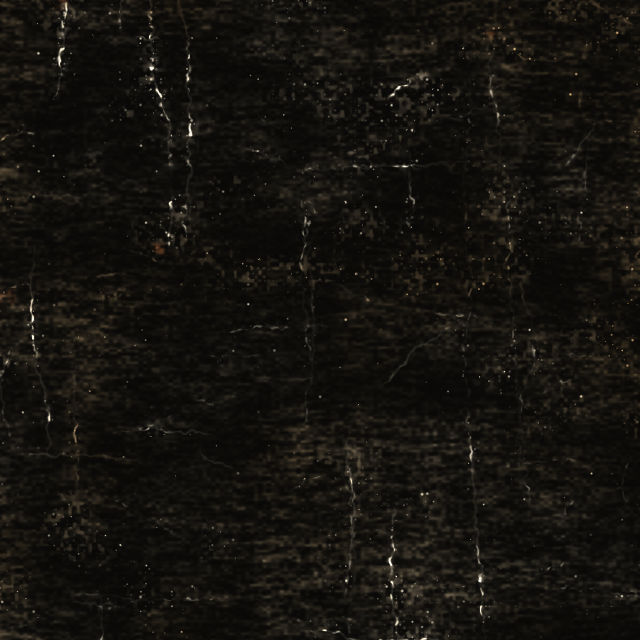
Give the GLSL for this texture, as a WebGL 2 fragment shader.

```glsl
#version 300 es
precision highp float;
// Near-black weathered surface with fine level streaks, beaded hairline cracks and pale specks.

#define CRACK_COUNT 66
#define CRACK_WIDTH 0.0019
#define CRACK_GAIN 0.72
#define SPECK_GRID 125.0
#define SPECK_GAIN 0.8
#define STREAK_SCALE vec2(34.0, 160.0)
#define GRAIN_SCALE vec2(150.0, 210.0)
#define TEXTURE_GAIN 0.23
#define BASE_COLOR vec3(0.034, 0.032, 0.026)
#define WARM_TINT vec3(1.0, 0.8, 0.52)
#define PALE_TINT vec3(1.0, 0.95, 0.84)
#define RUST_COLOR vec3(0.3, 0.16, 0.08)

uniform vec2 u_resolution;
out vec4 fragColor;

float hash(vec2 p) {
    vec3 q = fract(vec3(p.xyx) * 0.1031);
    q += dot(q, q.yzx + 33.33);
    return fract((q.x + q.y) * q.z);
}

float noise(vec2 p) {
    vec2 cell = floor(p), f = fract(p);
    f = f * f * (3.0 - 2.0 * f);
    float low = mix(hash(cell), hash(cell + vec2(1, 0)), f.x);
    float high = mix(hash(cell + vec2(0, 1)), hash(cell + vec2(1, 1)), f.x);
    return mix(low, high, f.y);
}

float fbm(vec2 p) {
    float sum = 0.0, weight = 0.5;
    for (int i = 0; i < 4; i++) {
        sum += weight * noise(p);
        p = p * 2.03 + 17.1;
        weight *= 0.5;
    }
    return sum / 0.9375;
}

// One wandering hairline: x = core, y = soft zone that gathers crumbs.
vec2 crack(vec2 p, float id) {
    vec2 center = vec2(hash(vec2(id, 1.7)), hash(vec2(id, 9.2)));
    float turn = hash(vec2(id, 23.4)) - 0.5;
    float size = hash(vec2(id, 41.8));
    float kind = mod(id, 3.0);
    float angle = turn * 0.1, halfLength = mix(0.04, 0.2, size * size);
    if (kind < 0.5) {
        angle = 1.57 + turn * 0.16;
        halfLength = mix(0.05, 0.3, size * size);
    } else if (kind > 1.5) {
        angle = turn < 0.2 ? 0.75 + turn : -0.8 + turn;
        halfLength = mix(0.025, 0.09, size);
    }
    vec2 d = p - center, axis = vec2(cos(angle), sin(angle));
    vec2 q = vec2(dot(d, axis), dot(d, vec2(-axis.y, axis.x)));
    if (abs(q.x) > halfLength || abs(q.y) > 0.07) return vec2(0);

    q.y += (noise(vec2(q.x * 11.0, id * 7.3)) - 0.5) * 0.026;
    q.y += (noise(vec2(q.x * 75.0, id * 3.1)) - 0.5) * 0.008;
    q.y += (noise(p * 170.0 + id) - 0.5) * 0.004;
    float ends = 1.0 - smoothstep(halfLength * 0.5, halfLength, abs(q.x));
    float strength = mix(0.13, 0.85, pow(hash(vec2(id, 67.3)), 2.6));
    float run = smoothstep(0.3, 0.75, noise(vec2(q.x * 24.0, id * 5.9)));
    float beads = smoothstep(0.42, 0.9, noise(p * 140.0 + id * 2.7));
    float core = exp(-q.y * q.y / (CRACK_WIDTH * CRACK_WIDTH));
    core *= strength * (0.16 + 2.4 * beads * run);
    float halo = exp(-abs(q.y) / 0.008) * strength * run;
    return vec2(core, halo) * ends;
}

// Small soft points, one candidate in each grid cell.
float specks(vec2 p, float density) {
    vec2 g = p * SPECK_GRID, cell = floor(g);
    vec2 offset = 0.4 + 0.2 * vec2(hash(cell + 3.7), hash(cell + 8.1));
    float present = step(1.0 - density, hash(cell + 51.0));
    float radius = mix(0.27, 0.46, hash(cell + 77.0));
    float level = mix(0.12, 1.0, pow(hash(cell + 95.0), 3.5));
    return present * level * (1.0 - smoothstep(0.0, radius, length(fract(g) - offset)));
}

void main() {
    vec2 p = gl_FragCoord.xy / u_resolution.y;

    // Dim ground: level streaks, grain and faint upright bands in uneven patches.
    vec2 bent = p + vec2(0.0, 0.014 * noise(p * 11.0));
    float streak = noise(bent * STREAK_SCALE);
    float grain = noise(p * GRAIN_SCALE + 40.0);
    float bands = noise(p * vec2(26.0, 2.5) + 11.0);
    float patches = smoothstep(0.22, 0.8, fbm(p * vec2(6.0, 10.0) + 5.0));
    float surface = 0.4 * streak + 0.42 * grain + 0.18 * bands;
    float ground = pow(surface, 3.0) * mix(0.3, 1.7, patches);

    // Broken level ridges and crumbs stand out in small clusters.
    float cluster = smoothstep(0.54, 0.78, fbm(p * vec2(9.0, 14.0) + 90.0));
    float ridge = smoothstep(0.62, 0.95, noise(bent * vec2(20.0, 115.0) + 70.0));
    float crumbs = smoothstep(0.5, 0.95, noise(p * 155.0 + 23.0));
    ground += 0.4 * ridge * patches * (0.15 + grain);
    ground += 0.75 * crumbs * cluster;
    float warmth = noise(p * 7.0 + 31.0);
    vec3 tint = mix(WARM_TINT, PALE_TINT, 0.7 * warmth);
    vec3 color = BASE_COLOR + TEXTURE_GAIN * ground * tint;

    // Cracks, with crumbs beside them and specks in loose clusters.
    vec2 lines = vec2(0);
    for (int i = 0; i < CRACK_COUNT; i++) lines += crack(p, float(i) + 1.0);
    float density = 0.008 + 0.14 * cluster + 0.4 * min(lines.y, 1.0);
    float points = specks(p, density) + 0.6 * specks(p * 1.37 + 4.3, density);
    vec3 glow = mix(vec3(1.0, 0.8, 0.55), PALE_TINT, smoothstep(0.15, 0.5, warmth));
    float light = CRACK_GAIN * lines.x + SPECK_GAIN * points;
    color += glow * (light + 0.3 * min(lines.y, 1.0) * crumbs);

    // A few ragged rust stains.
    for (float i = 0.0; i < 4.0; i++) {
        vec2 spot = p - vec2(hash(vec2(i, 130.0)), hash(vec2(i, 150.0)));
        float reach = length(spot * vec2(0.8, 1.1)) + 0.018 * (noise(p * 95.0) - 0.5);
        color += RUST_COLOR * (1.0 - smoothstep(0.001, 0.014, reach)) * grain;
    }
    fragColor = vec4(min(color, vec3(0.95)), 1.0);
}
```
